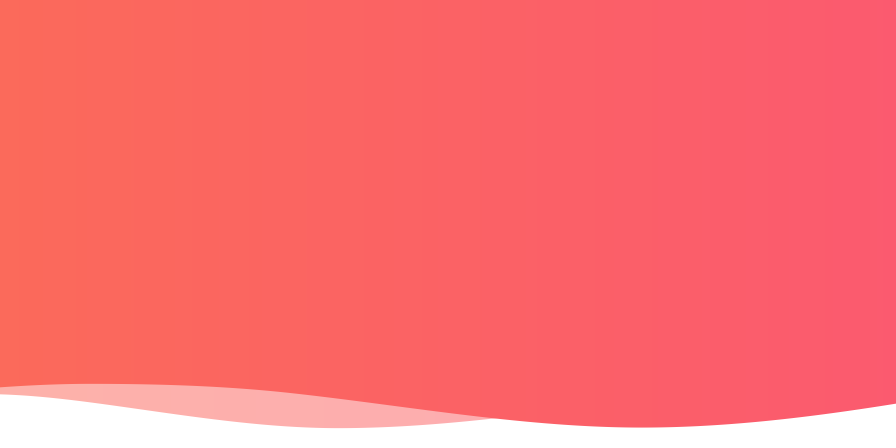
A WebGL 2 fragment shader for this background:

```glsl
#version 300 es
precision highp float;
// Coral to pink horizontal gradient ending in two soft waves over a white base.

uniform vec2 u_resolution;
out vec4 fragColor;

const vec3 CORAL = vec3(0.986, 0.415, 0.355);
const vec3 PINK = vec3(0.984, 0.354, 0.435);
const vec3 BASE = vec3(1.0);
const float VEIL_OPACITY = 0.52;

// Wave knots: x, height, slope, in fractions of the canvas
const int KNOTS = 5;
const vec3 FRONT_WAVE[KNOTS] = vec3[](
    vec3(0.0, 0.1354, 0.14),
    vec3(0.1003, 0.1432, 0.0),
    vec3(0.3255, 0.1224, -0.22),
    vec3(0.7161, 0.0456, 0.0),
    vec3(1.0, 0.099, 0.32));
const vec3 VEIL_WAVE[KNOTS] = vec3[](
    vec3(0.0, 0.1198, -0.06),
    vec3(0.1302, 0.0938, -0.28),
    vec3(0.3776, 0.0443, 0.0),
    vec3(0.5534, 0.0664, 0.22),
    vec3(1.0, 0.16, 0.2));

// Cubic Hermite segment between two knots
float hermite(vec3 a, vec3 b, float x) {
    float span = b.x - a.x;
    float t = clamp((x - a.x) / span, 0.0, 1.0);
    float s = 1.0 - t;
    return mix(a.y, b.y, t * t * (3.0 - 2.0 * t))
         + span * t * s * (a.z * s - b.z * t);
}

float waveHeight(vec3 knots[KNOTS], float x) {
    float height = knots[0].y;
    for (int i = 0; i < KNOTS - 1; i++) {
        if (x >= knots[i].x) height = hermite(knots[i], knots[i + 1], x);
    }
    return height;
}

// Antialiased coverage of the area above a wave
float above(float y, float height) {
    return clamp((y - height) * u_resolution.y + 0.5, 0.0, 1.0);
}

void main() {
    vec2 uv = gl_FragCoord.xy / u_resolution;
    vec3 gradient = mix(CORAL, PINK, uv.x);

    // Translucent veil behind, solid gradient in front
    float veil = VEIL_OPACITY * above(uv.y, waveHeight(VEIL_WAVE, uv.x));
    float front = above(uv.y, waveHeight(FRONT_WAVE, uv.x));
    vec3 color = mix(BASE, gradient, veil);
    color = mix(color, gradient, front);

    fragColor = vec4(color, 1.0);
}
```
